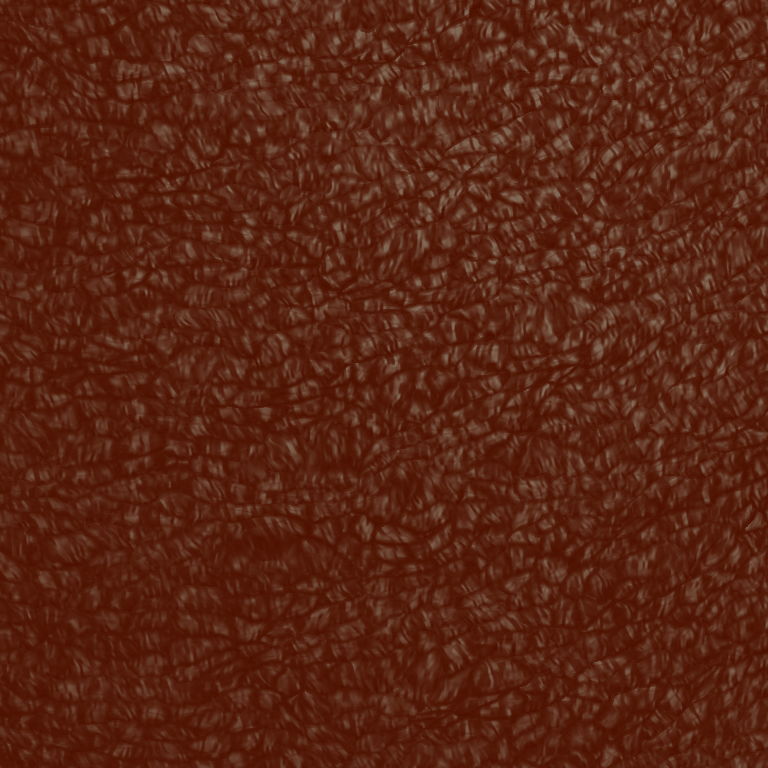
Write a WebGL 1 fragment shader that draws this texture.

```glsl
precision highp float;
// Brown grained leather: wrinkled pebbles between creases, lit softly from above.

uniform vec2 u_resolution;

const vec3 CREASE_COLOR = vec3(0.32, 0.09, 0.02);
const vec3 SHEEN_COLOR = vec3(0.47, 0.34, 0.27);
const vec2 PEBBLES = vec2(20.0, 36.0);      // pebbles across and up the canvas
const float RIGHT_CROWDING = 4.0;           // extra pebbles towards the right
const float ROW_DIP = 0.15;                 // rows sink at the left...
const float ROW_RISE = 0.30;                // ...and climb at the right
const float JITTER = 0.88;
const float CREASE_WIDTH = 0.30;            // in pebbles
const float FINE_SCALE = 2.1;               // small creases against large ones
const vec2 WRINKLES = vec2(250.0, 85.0);    // fine wrinkles, upright
const float WRINKLE_GAIN = 0.95;
const float TILT_GAIN = 0.22;
const vec2 SHEEN_CENTER = vec2(0.66, 0.84);
const float SHEEN_RADIUS = 0.50;

float hash(vec2 p) {
  return fract(sin(dot(p, vec2(127.1, 311.7))) * 43758.55);
}

vec2 hash2(vec2 p) {
  return vec2(hash(p), hash(p + 47.3));
}

float noise(vec2 p) {
  vec2 i = floor(p);
  vec2 f = fract(p);
  f = f * f * (3.0 - 2.0 * f);
  return mix(mix(hash(i), hash(i + vec2(1.0, 0.0)), f.x),
             mix(hash(i + vec2(0.0, 1.0)), hash(i + vec2(1.0, 1.0)), f.x), f.y);
}

vec2 noise2(vec2 p) {
  return vec2(noise(p), noise(p + 31.7)) - 0.5;
}

// Returns the offset to the pebble centre, the edge distance and a pebble id.
vec4 pebble(vec2 p) {
  vec2 cell = floor(p);
  vec2 nearest = vec2(8.0);
  vec2 second = vec2(8.0);
  float id = 0.0;
  for (int y = -1; y <= 1; y++) {
    for (int x = -1; x <= 1; x++) {
      vec2 c = cell + vec2(float(x), float(y));
      vec2 offset = c + 0.5 + JITTER * (hash2(c) - 0.5) - p;
      float d = dot(offset, offset);
      if (d < dot(nearest, nearest)) {
        second = nearest;
        nearest = offset;
        id = hash(c + 9.2);
      } else if (d < dot(second, second)) {
        second = offset;
      }
    }
  }
  vec2 across = second - nearest;
  float edge = dot(0.5 * (nearest + second), across) / max(length(across), 0.001);
  return vec4(nearest, edge, id);
}

// Bends the rows and crowds the pebbles, then roughens their outlines.
vec2 grainSpace(vec2 uv) {
  float row = uv.y + ROW_DIP * uv.x - ROW_RISE * uv.x * uv.x;
  vec2 p = vec2(PEBBLES.x * uv.x + RIGHT_CROWDING * uv.x * uv.x, PEBBLES.y * row);
  p += 1.1 * noise2(p * 0.45);
  return p + 0.30 * noise2(p * 2.3);
}

// Fine upright wrinkles, leaning differently on each pebble.
float wrinkles(vec2 uv, float id) {
  vec2 p = uv + 0.006 * noise2(uv * 70.0);
  p.x += mix(-0.25, 0.65, id) * p.y;
  float strands = noise(p * WRINKLES + id * 37.0);
  float patches = noise(uv * vec2(110.0, 95.0) + 5.0);
  return smoothstep(0.15, 1.0, strands) * mix(0.55, 1.35, patches);
}

void main() {
  vec2 uv = gl_FragCoord.xy / u_resolution.y;
  vec2 p = grainSpace(uv);

  // Large pebbles and the weaker creases that cross them
  vec4 large = pebble(p);
  vec4 fine = pebble(p * FINE_SCALE + 17.0);
  float depth = mix(0.55, 1.0, noise(p * 0.6 + 11.0));
  float dome = 1.0 - depth * (1.0 - smoothstep(0.0, CREASE_WIDTH, large.z));
  float folds = mix(0.68, 1.0, smoothstep(0.0, 0.28, fine.z));

  // Light from above, with a broad sheen
  float tilt = -large.y * dome - 0.25 * fine.y;
  vec2 away = (uv - SHEEN_CENTER) / SHEEN_RADIUS;
  float sheen = 0.62 + 0.22 * smoothstep(-0.2, 1.2, uv.x + 0.4 * uv.y)
              + 0.55 * exp(-dot(away, away));

  float relief = dome * folds * (0.17 + WRINKLE_GAIN * wrinkles(uv, large.w));
  float tone = sheen * (relief + TILT_GAIN * tilt) - 0.07;
  tone += 0.05 * (noise(uv * 300.0) - 0.5);
  gl_FragColor = vec4(mix(CREASE_COLOR, SHEEN_COLOR, clamp(tone, -0.22, 1.25)), 1.0);
}
```
